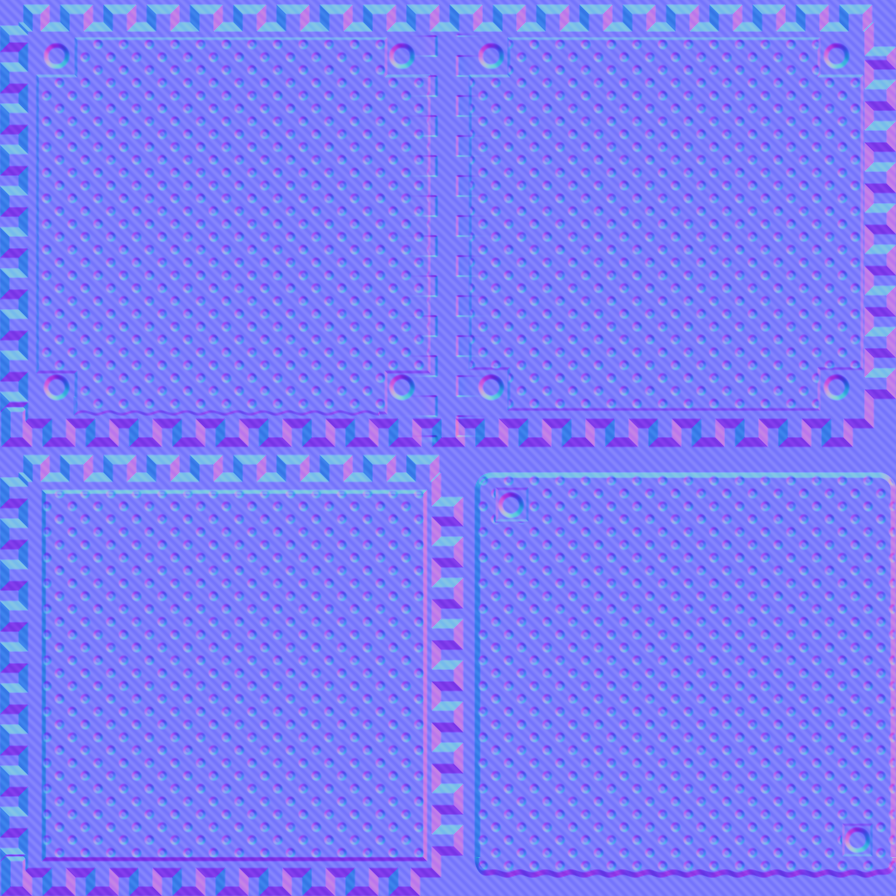
Give the GLSL for this texture map, as a WebGL 2 fragment shader.

```glsl
#version 300 es
precision highp float;
// Tangent-space normal map of interlocking floor mats: bevelled toothed frames,
// raised dimpled panels, round corner sockets and a fine diagonal hatch.
// A height field built from distance functions is differentiated into normals.

uniform vec2 u_resolution;
out vec4 outColor;

const float GRID = 768.0;                  // layout units per canvas, y downward
const vec2 TOOTH_PERIOD = vec2(37.1, 35.3);
const float NOTCH_HALF = 4.5;
const float BEVEL_WIDTH = 8.0;
const float BEVEL_SLOPE = 0.62;
const float DOT_SPACING = 22.0;
const float DOT_RADIUS = 4.6;
const float DOT_DEPTH = 1.1;
const float SOCKET_RADIUS = 11.5;
const float HATCH_PERIOD = 6.0;
const float HATCH_SLOPE = 0.075;
const float TAU = 6.28318;
const vec3 FLAT_COLOR = vec3(0.49, 0.49, 0.99);

// Mitred box distance, negative inside.
float box(vec2 q, vec2 lo, vec2 hi) {
    vec2 d = max(lo - q, q - hi);
    return max(d.x, d.y);
}

float roundBox(vec2 q, vec2 lo, vec2 hi, float r) {
    vec2 d = abs(q - 0.5 * (lo + hi)) - 0.5 * (hi - lo) + r;
    return length(max(d, 0.0)) + min(max(d.x, d.y), 0.0) - r;
}

// Distance to the nearest line of a repeated set.
float repeatDist(float x, float phase, float period) {
    return abs(mod(x - phase + 0.5 * period, period) - 0.5 * period);
}

float teethX(vec2 q, vec2 lo, vec2 hi, float phase) {
    return max(box(q, lo, hi), NOTCH_HALF - repeatDist(q.x, phase, TOOTH_PERIOD.x));
}

float teethY(vec2 q, vec2 lo, vec2 hi, float phase) {
    return max(box(q, lo, hi), NOTCH_HALF - repeatDist(q.y, phase, TOOTH_PERIOD.y));
}

// Toothed frame: body box plus a strip of teeth on each side.
float frame(vec2 q, vec2 lo, vec2 hi, float leftPhase, float rightPhase) {
    float d = box(q, lo + vec2(16, 15), hi - vec2(19, 16));
    d = min(d, teethX(q, lo + vec2(20, 0), vec2(hi.x - 19.0, lo.y + 36.0), 10.0));
    d = min(d, teethX(q, vec2(lo.x + 1.0, hi.y - 38.0), hi - vec2(37, 0), 32.0));
    d = min(d, teethY(q, lo + vec2(0, 18), vec2(lo.x + 38.0, hi.y - 30.0), leftPhase));
    return min(d, teethY(q, vec2(hi.x - 40.0, lo.y + 36.0), hi - vec2(0, 34), rightPhase));
}

// Panel with four square corners cut away.
float crossPanel(vec2 q, vec2 lo, vec2 hi) {
    return min(box(q, lo + vec2(0, 32), hi - vec2(0, 35)),
               box(q, lo + vec2(33, 0), hi - vec2(37, 0)));
}

float raise(float d, float width) { return clamp(-d, 0.0, width); }

float socket(vec2 q, vec2 center) {
    float r = length(q - center);
    return -3.2 * (1.0 - smoothstep(SOCKET_RADIUS - 5.0, SOCKET_RADIUS, r));
}

// Staggered lattice of shallow round dimples.
float dimples(vec2 q) {
    vec2 a = mod(q, DOT_SPACING) - 0.5 * DOT_SPACING;
    vec2 b = mod(q + 0.5 * DOT_SPACING, DOT_SPACING) - 0.5 * DOT_SPACING;
    float r = min(length(a), length(b));
    return -DOT_DEPTH * (1.0 - smoothstep(1.6, DOT_RADIUS, r));
}

// Alternating steps where the two upper mats interlock.
float seam(vec2 q) {
    float row = smoothstep(-0.15, 0.15, cos(TAU * (q.y - 331.0) / 34.3));
    float right = q.x - 392.0, left = 374.0 - q.x;
    float fall = mix(smoothstep(-1.5, 1.5, left) * exp(-max(left, 0.0) / 7.0),
                     smoothstep(-1.5, 1.5, right) * exp(-max(right, 0.0) / 7.0), row);
    return -1.5 * fall * smoothstep(28.0, 32.0, q.y) * (1.0 - smoothstep(374.0, 380.0, q.y));
}

float height(vec2 q) {
    // Frames
    float d = min(frame(q, vec2(0, 4), vec2(768, 383), 49.0, 64.0),
                  frame(q, vec2(0, 390), vec2(397, 768), 440.0, 455.5));
    float h = BEVEL_SLOPE * raise(d, BEVEL_WIDTH) + seam(q);

    // Panels; some lower rims are scalloped by the dimples
    float scallop = 1.2 * sin(TAU * q.x / DOT_SPACING);
    float upperLeft = crossPanel(q, vec2(31, 32), vec2(369, 355))
                    + scallop * step(340.0, q.y) * step(q.x, 325.0);
    float upperRight = crossPanel(q, vec2(402, 32), vec2(740, 352));
    float lowerLeft = box(q, vec2(36, 420), vec2(366, 738));
    float lowerRight = roundBox(q, vec2(407, 405), vec2(768, 751), 15.0)
                     + scallop * step(735.0, q.y);
    h += 0.42 * raise(min(upperLeft, upperRight), 2.2);
    h += 0.75 * raise(lowerLeft, 3.2) + 0.65 * raise(lowerRight, 4.5);

    // Corner sockets, mirrored about each upper mat, plus two in square plates
    float matCenter = q.x < 385.0 ? 196.5 : 569.0;
    vec2 folded = vec2(abs(q.x - matCenter), abs(q.y - 190.0));
    h += socket(folded, vec2(148, 142));
    h += socket(q, vec2(438, 433)) + socket(q, vec2(735, 720));
    float plate = min(box(q, vec2(425, 418), vec2(453, 447)),
                      box(q, vec2(722, 706), vec2(748, 734)));
    h -= 0.35 * raise(plate, 2.0);

    // Dimples inside the panels, away from the plates
    float panel = min(min(upperLeft, upperRight), min(lowerLeft, lowerRight));
    float mask = smoothstep(0.0, 3.0, -panel) * smoothstep(0.0, 2.0, plate);
    return h + mask * dimples(q - vec2(7, 5));
}

void main() {
    vec2 uv = gl_FragCoord.xy / u_resolution;
    vec2 q = vec2(uv.x, 1.0 - uv.y) * GRID;
    vec2 e = vec2(0.8, 0.0);
    vec2 grad = vec2(height(q + e.xy) - height(q - e.xy),
                     height(q + e.yx) - height(q - e.yx)) / (2.0 * e.x);
    vec2 slope = vec2(-grad.x, grad.y);
    slope += HATCH_SLOPE * sin(TAU * (q.x - q.y) / (HATCH_PERIOD * 1.4142));
    vec3 normal = normalize(vec3(slope, 1.0));
    outColor = vec4(FLAT_COLOR + 0.5 * (normal - vec3(0, 0, 1)), 1.0);
}
```
